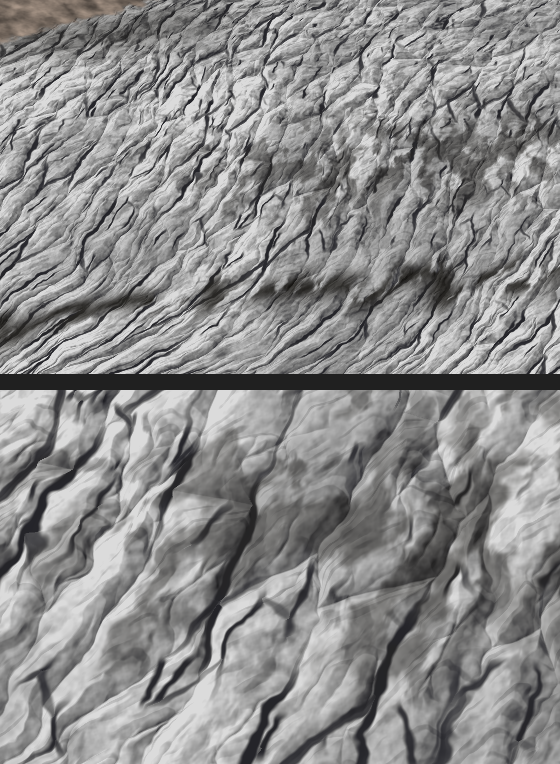
Top: the whole. Bottom: its middle third, enlarged.
A WebGL 2 fragment shader for this texture:

```glsl
#version 300 es
precision highp float;
// Crevassed glacier ice: leaning ridges made of stretched Voronoi cells that
// follow a curved flow field, lit from the upper left by a height difference.
// Layering, slits, grime bands and a strip of rock are laid over with noise.
uniform vec2 u_resolution;
out vec4 fragColor;
const vec2 LIGHT = vec2(-0.8, 0.6);
const float RIDGES = 14.0, FOLDS = 34.0, SLITS = 22.0;

float hash(vec2 p) {
  vec3 q = fract(p.xyx * 0.1031);
  q += dot(q, q.yzx + 33.33);
  return fract((q.x + q.y) * q.z);
}
float noise(vec2 p) {
  vec2 i = floor(p), f = fract(p);
  f = f * f * (3.0 - 2.0 * f);
  float low = mix(hash(i), hash(i + vec2(1, 0)), f.x);
  float high = mix(hash(i + vec2(0, 1)), hash(i + vec2(1, 1)), f.x);
  return mix(low, high, f.y);
}
float fbm(vec2 p) {
  float sum = 0.0;
  for (float amp = 0.533; amp > 0.05; amp *= 0.5) {
    sum += amp * noise(p);
    p = mat2(1.6, 1.2, -1.2, 1.6) * p + 5.3;
  }
  return sum;
}
float bump(float d, float width) { return exp(-d * d / (width * width)); }

// x runs across the ridges, y along them, compressed towards the top
vec2 flow(vec2 p) {
  p.x += 0.05 * (noise(p * 4.5) - 0.5) + 0.045 * (fbm(p * 17.0 + 9.0) - 0.5);
  float bend = p.y - 0.55;
  float lean = 0.45 * (1.0 - smoothstep(0.0, 1.1, p.x));
  float across = p.x - 0.3 * p.y - 0.9 * bend * bend * bend - lean * (p.y - 0.5);
  return vec2(across, 3.2 * p.y + 3.2 * pow(p.y, 4.0));
}
float stretch(float y) { return 3.2 + 12.8 * y * y * y; }

// Distance to the cell border, how far it runs along the flow, cell value
vec3 cells(vec2 q, float aspect) {
  vec2 base = floor(q), site[9], home = vec2(0), homeId = vec2(0);
  float nearest = 9.0;
  for (int i = 0; i < 9; i++) {
    vec2 id = base + vec2(i % 3 - 1, i / 3 - 1);
    site[i] = id + vec2(hash(id), hash(id + 57.3)) - q;
    float d = dot(site[i], site[i]);
    if (d < nearest) { nearest = d; home = site[i]; homeId = id; }
  }
  vec2 border = vec2(1.0, 0.0);
  for (int i = 0; i < 9; i++) {
    vec2 gap = (site[i] - home) * vec2(1.0, aspect);
    float size = max(length(gap), 0.001);
    float d = (dot(site[i], site[i]) - nearest) / (2.0 * size);
    if (size > 0.001 && d < border.x) border = vec2(d, abs(gap.x) / size);
  }
  return vec3(border, hash(homeId + 13.7));
}
float dome(float d, float reach) {
  float rest = 1.0 - min(d / reach, 1.0);
  return 1.0 - rest * rest;
}
// Height, then border distance, direction and cell value of the ridge
vec4 surface(vec2 p) {
  vec2 f = flow(p);
  vec3 ridge = cells(vec2(f.x * RIDGES, f.y) + 20.0, stretch(p.y) / RIDGES);
  vec3 fold = cells(vec2(f.x * FOLDS, f.y * 2.8) + 47.0, stretch(p.y) * 2.8 / FOLDS);
  float relief = smoothstep(0.2, 0.75, noise(vec2(f.x * 11.0, f.y * 2.0) + 25.0));
  float height = dome(ridge.x, 0.5) * mix(0.55, 1.15, relief);
  height += dome(fold.x, 0.4) * 0.26 * smoothstep(0.4, 0.7, noise(f * vec2(26.0, 5.0)));
  height += 0.4 * fbm(vec2(f.x * 32.0, f.y * 4.0) + 60.0) + 0.17 * fbm(p * 62.0);
  return vec4(height, ridge);
}
// Share of grime: two moraine bands and a dull zone at the upper left
float grime(vec2 p, vec2 f, float streak) {
  float patches = 0.55 * fbm(vec2(f.x * 18.0, f.y * 3.0) + 30.0) + 0.45 * streak;
  float ragged = 0.1 * (noise(vec2(f.x * 22.0, f.y * 2.0) + 80.0) - 0.5);
  float lower = bump(p.y - 0.125 - 0.1 * p.x + ragged, 0.036) * smoothstep(0.4, 0.52, patches);
  float upper = bump(p.y - 0.48 - 0.08 * p.x + ragged, 0.13) * smoothstep(0.2, 0.9, p.x);
  upper *= smoothstep(0.42, 0.56, patches);
  float corner = bump(p.y - 0.88 - 0.12 * p.x, 0.07) * (1.0 - smoothstep(0.3, 0.8, p.x));
  return clamp(0.95 * lower + 0.62 * upper + 0.6 * corner * (0.4 + patches), 0.0, 1.0);
}
vec3 glacier(vec2 p) {
  vec2 f = flow(p);
  vec4 ice = surface(p);
  float slope = (ice.x - surface(p + 0.002 * LIGHT).x) * 13.0;
  float tone = 0.735 + 0.145 * clamp(slope, -2.3, 0.7) + 0.08 * (ice.w - 0.5);
  // Fine layers arching over the ridges, dull streaks along them, and grain
  vec2 layer = mat2(0.91, -0.42, 0.42, 0.91) * p - vec2(0.0, 0.025 * ice.x);
  tone += 0.11 * (noise(layer * vec2(20.0, 110.0) + 90.0) - 0.5);
  tone -= 0.11 * smoothstep(0.55, 0.8, noise(layer * vec2(34.0, 210.0) + 50.0));
  tone += 0.09 * (noise(p * 210.0) - 0.5);
  float streak = fbm(vec2(f.x * 46.0, f.y * 6.0) + 99.0);
  tone -= 0.13 * smoothstep(0.52, 0.64, streak);
  tone *= 0.84 + 0.36 * noise(vec2(f.x * 5.0, f.y * 0.9) + 12.0);
  tone *= 1.0 - 0.1 * smoothstep(0.5, 1.2, p.x) * smoothstep(0.4, 0.7, p.y);
  tone *= 1.0 + 0.09 * (1.0 - smoothstep(0.2, 0.9, p.x)) * bump(p.y - 0.65, 0.2);
  float dirt = grime(p, f, streak);
  tone *= 1.0 - 0.7 * dirt;
  // Tapering crevasses between ridges, and scattered slits across them
  float ragged = 0.05 * (noise(p * 85.0 + 15.0) - 0.5);
  float open = smoothstep(0.45, 0.75, noise(vec2(f.x * 14.0, f.y * 2.6) + 40.0));
  float width = 0.015 + 0.085 * open;
  float crack = (1.0 - smoothstep(width * 0.4, width, ice.y + ragged)) * ice.z * (0.1 + 0.9 * open);
  vec3 slit = cells(vec2(f.x * SLITS, f.y * 1.9) + 71.0, stretch(p.y) * 1.9 / SLITS);
  float slitOpen = smoothstep(0.58, 0.8, noise(vec2(f.x * 24.0, f.y * 5.0) + 35.0));
  float slits = (1.0 - smoothstep(0.02, 0.1, slit.x + ragged)) * slit.y * slitOpen;
  tone = clamp(mix(tone, 0.14, max(crack, slits)), 0.08, 0.86);
  float shade = 1.0 - smoothstep(0.15, 0.5, tone);
  vec3 color = vec3(tone) + vec3(0, 0, 0.02) * shade * (1.0 - dirt) + vec3(0.006, 0, -0.012) * dirt;
  // Bare rock in the upper left corner
  float grit = fbm(vec2(p.x * 30.0 + p.y * 20.0, p.y * 55.0));
  float rock = smoothstep(-0.008, 0.008, p.y - 0.89 - 0.26 * p.x + 0.03 * (grit - 0.5));
  return mix(color, vec3(0.47, 0.42, 0.38) * (0.45 + 1.1 * grit), rock);
}
void main() {
  vec2 jitter = vec2(0.25);
  vec3 a = glacier((gl_FragCoord.xy - jitter) / u_resolution.y);
  vec3 b = glacier((gl_FragCoord.xy + jitter) / u_resolution.y);
  fragColor = vec4(0.5 * (a + b), 1.0);
}
```
